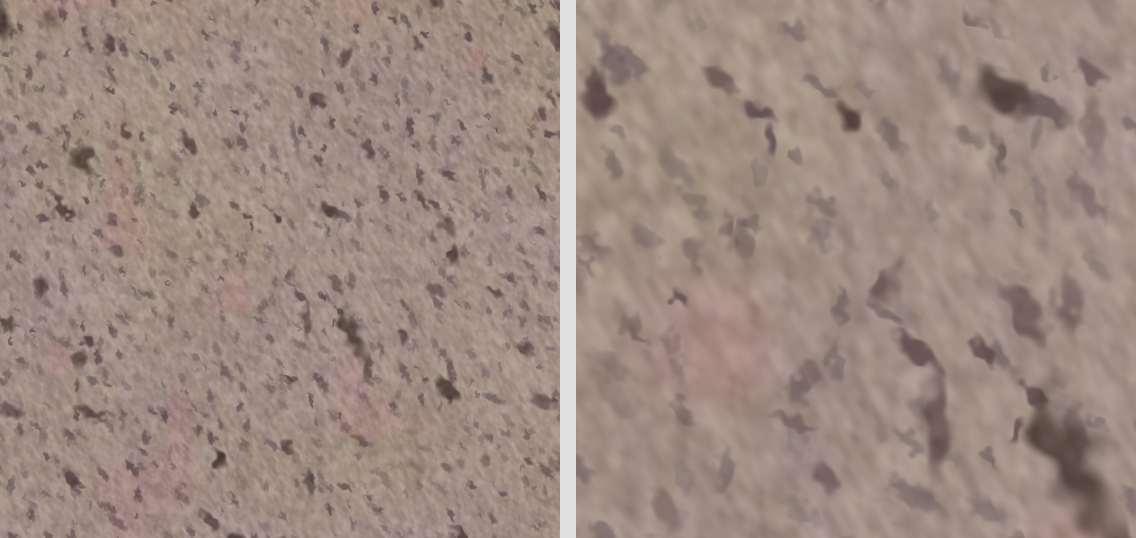
Left: the whole. Right: its middle third, enlarged.
This texture is drawn by a WebGL 2 fragment shader. Its source:

```glsl
#version 300 es
precision highp float;

uniform vec2 u_resolution;
out vec4 fragColor;

const float GRAIN_ANGLE = -1.05;

// Integer hash: three random values per cell and seed
vec3 hash3(vec2 cell, float seed) {
  uvec3 v = uvec3(ivec3(vec3(cell, seed)) + 4096);
  v = v * 1664525u + 1013904223u;
  v.x += v.y * v.z; v.y += v.z * v.x; v.z += v.x * v.y;
  v ^= v >> 16u;
  v.x += v.y * v.z; v.y += v.z * v.x; v.z += v.x * v.y;
  return vec3(v >> 8u) / 16777216.0;
}

// Smooth value noise in 0..1
float noise(vec2 p, float seed) {
  vec2 i = floor(p), f = fract(p);
  f = f * f * (3.0 - 2.0 * f);
  float low = mix(hash3(i, seed).x, hash3(i + vec2(1, 0), seed).x, f.x);
  float high = mix(hash3(i + vec2(0, 1), seed).x, hash3(i + vec2(1, 1), seed).x, f.x);
  return mix(low, high, f.y);
}

vec2 rotate(vec2 p, float angle) {
  float c = cos(angle), s = sin(angle);
  return vec2(c * p.x + s * p.y, c * p.y - s * p.x);
}

// Scattered ragged ellipses: x = coverage, y = random tint of the grain
vec2 grains(vec2 p, float cells, float share, vec2 halfSize, float stretch,
            vec2 strength, float seed) {
  float roughness = 0.9 / halfSize.y;
  vec2 ragged = vec2(noise(p * roughness, seed + 3.0), noise(p * roughness, seed + 4.0));
  p += (ragged - 0.5) * halfSize.y * 1.5;
  vec2 home = floor(p * cells);
  vec2 best = vec2(0.0);
  for (int y = -1; y <= 1; y++) {
    for (int x = -1; x <= 1; x++) {
      vec2 cell = home + vec2(x, y);
      vec3 place = hash3(cell, seed);
      vec3 form = hash3(cell, seed + 1.0);
      vec3 tone = hash3(cell, seed + 2.0);
      if (place.z > share) continue;
      vec2 offset = p - (cell + place.xy) / cells;
      vec2 q = rotate(offset, GRAIN_ANGLE + (form.x - 0.5) * 1.3);
      vec2 size = halfSize * mix(0.65, 1.35, form.y);
      size.x *= mix(1.0, stretch, pow(form.z, 4.0));
      float d = length(q / size);
      float cover = (1.0 - smoothstep(0.45, 1.4, d)) * mix(strength.x, strength.y, tone.x);
      if (cover > best.x) best = vec2(cover, tone.y);
    }
  }
  return best;
}

// Pale ground with fine slanted streaks and soft tinted patches
vec3 ground(vec2 p) {
  vec2 q = rotate(p, GRAIN_ANGLE);
  float streaks = noise(q * vec2(62.0, 125.0), 11.0) - 0.5;
  float fine = noise(q * vec2(130.0, 210.0), 12.0) - 0.5;
  float patches = noise(p * 22.0, 13.0) - 0.5;
  float broad = noise(p * 5.0, 14.0) - 0.5;
  float tone = streaks * 0.09 + fine * 0.06 + patches * 0.035 + broad * 0.02;
  float hue = (noise(q * vec2(45.0, 75.0), 15.0) - 0.5) * 0.6 + noise(p * 7.0, 16.0) - 0.5;
  float blush = smoothstep(0.72, 0.95, noise(p * 9.0, 17.0));
  vec3 colour = vec3(0.632, 0.562, 0.518) + tone * vec3(1.0, 1.02, 1.0);
  colour += hue * vec3(0.004, 0.014, -0.026);
  return colour + blush * vec3(0.022, -0.018, -0.004);
}

void main() {
  vec2 p = gl_FragCoord.xy / u_resolution.y;
  vec3 colour = ground(p);

  // Faint flecks, small specks, medium grains and a few large ones
  vec2 flecks = grains(p, 38.0, 0.42, vec2(0.0095, 0.0048), 1.6, vec2(0.12, 0.5), 20.0);
  vec2 specks = grains(p, 27.0, 0.40, vec2(0.0100, 0.0056), 2.0, vec2(0.3, 0.85), 30.0);
  vec2 medium = grains(p, 11.0, 0.34, vec2(0.0150, 0.0095), 2.4, vec2(0.6, 0.95), 40.0);
  vec2 large = grains(p, 5.0, 0.22, vec2(0.0240, 0.0170), 2.2, vec2(0.85, 1.0), 50.0);

  // Small grains lean violet, larger ones lean brown
  vec3 violet = vec3(0.36, 0.295, 0.315);
  vec3 plum = vec3(0.37, 0.275, 0.285);
  vec3 brown = vec3(0.31, 0.25, 0.225);
  float mottle = (noise(p * 130.0, 60.0) - 0.5) * 0.08;
  colour = mix(colour, violet, flecks.x);
  colour = mix(colour, mix(violet, plum, specks.y), specks.x);
  colour = mix(colour, mix(plum, brown, medium.y) + mottle, medium.x);
  colour = mix(colour, brown + mottle, large.x);

  fragColor = vec4(colour, 1.0);
}
```
